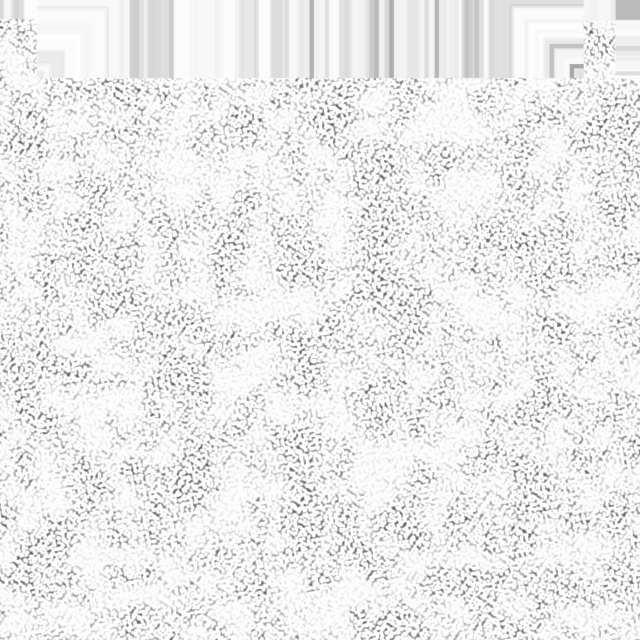
Reproduce this texture procedurally as a Shadertoy shader.

```glsl
const float BAND_BOTTOM = 0.878;
const float FRAME_LEFT = 0.058;
const float FRAME_RIGHT = 0.912;
const float EDGE = 0.0015;

// Integer hash of a lattice cell, 0 to 1
float hash(vec2 cell) {
    uvec2 q = uvec2(ivec2(cell)) * uvec2(1597334677u, 3812015801u);
    uint n = (q.x ^ q.y) * 1597334677u;
    n = (n ^ (n >> 15)) * 2246822519u;
    n ^= n >> 13;
    return float(n >> 8) / 16777216.0;
}

float cornerSlope(vec2 cell, vec2 offset) {
    float angle = 6.28318 * hash(cell);
    return dot(vec2(cos(angle), sin(angle)), offset);
}

float gradientNoise(vec2 p) {
    vec2 i = floor(p), f = p - i;
    vec2 w = f * f * f * (f * (f * 6.0 - 15.0) + 10.0);
    vec2 e = vec2(1.0, 0.0);
    float low = mix(cornerSlope(i, f), cornerSlope(i + e, f - e), w.x);
    float high = mix(cornerSlope(i + e.yx, f - e.yx), cornerSlope(i + 1.0, f - 1.0), w.x);
    return mix(low, high, w.y);
}

vec2 rotate(vec2 p, float angle) {
    float c = cos(angle), s = sin(angle);
    return vec2(c * p.x - s * p.y, s * p.x + c * p.y);
}

// Fine speckle whose strength drifts in soft patches
float speckle(vec2 uv) {
    float patches = 0.5 * gradientNoise(uv * 9.0 + 31.0)
                  + 0.7 * gradientNoise(uv * 18.0 + 57.0)
                  + 0.5 * gradientNoise(uv * 36.0 + 83.0);
    float strength = mix(0.03, 0.24, smoothstep(-0.4, 0.4, patches));
    float grain = gradientNoise(rotate(uv, 0.6) * 175.0 + 300.0) / 0.217;
    return 0.008 + strength * max(grain + 0.15, 0.0);
}

// Random steps along one axis with narrow soft joints
float steps(float x, float count, float seed) {
    float i = floor(x * count), f = fract(x * count);
    return mix(hash(vec2(i, seed)), hash(vec2(i + 1.0, seed)), smoothstep(0.65, 1.0, f));
}

float stripes(float x, float seed) {
    float wide = pow(steps(x, 47.0, seed), 3.0);
    float thin = pow(steps(x, 128.0, seed + 7.0), 5.0);
    return 0.01 + 0.14 * wide + 0.27 * thin;
}

float above(float x, float edge) {
    return smoothstep(edge - EDGE, edge + EDGE, x);
}

// Vertical stripes that fold into mitred corners at both ends
float mitredBand(vec2 uv) {
    float rise = max(uv.y - BAND_BOTTOM, 0.0);
    float x = clamp(uv.x, FRAME_LEFT + rise, FRAME_RIGHT - rise);
    float reach = abs(x - 0.5 * (FRAME_LEFT + FRAME_RIGHT));
    float quiet = smoothstep(0.31, 0.32, reach) * (1.0 - smoothstep(0.36, 0.37, reach));
    return stripes(x, 11.0) * (1.0 - 0.8 * quiet);
}

// Right end: speckle, short lines and a plain grey block
float rightEnd(vec2 uv, float grain) {
    float fade = smoothstep(0.88, 0.93, uv.y);
    float inner = mix(grain * mix(0.4, 1.0, fade), stripes(uv.x, 41.0), above(uv.y, 0.967));
    float outer = mix(0.6 * stripes(uv.y, 53.0), 0.27, above(uv.y, 0.969));
    return mix(inner, outer, above(uv.x, 0.962));
}

void mainImage(out vec4 fragColor, in vec2 fragCoord) {
    vec2 uv = fragCoord / iResolution.xy;
    float grain = speckle(uv);

    // Top strip, assembled from left to right
    float leftEnd = mix(grain, stripes(uv.x, 29.0), above(uv.y, 0.97));
    float top = mix(leftEnd, mitredBand(uv), above(uv.x, FRAME_LEFT));
    top = mix(top, rightEnd(uv, grain), above(uv.x, FRAME_RIGHT));

    float darkness = mix(grain, top, above(uv.y, BAND_BOTTOM));
    fragColor = vec4(vec3(1.0 - min(darkness, 0.6)), 1.0);
}
```
